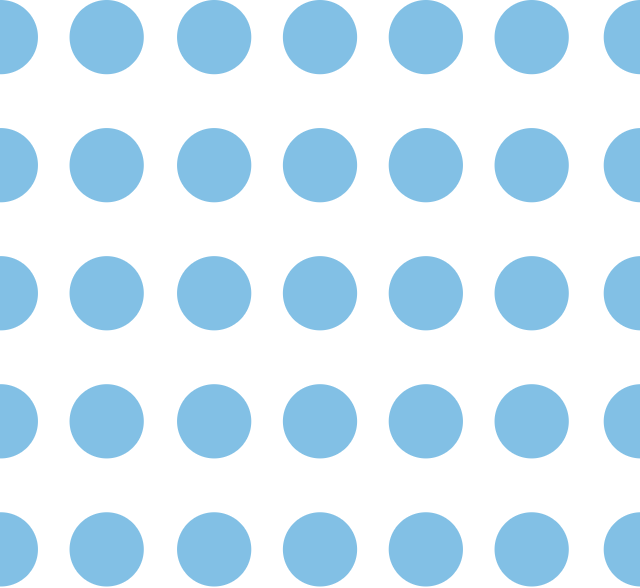
This pattern is drawn by a Shadertoy shader. Its source:

```glsl
// A grid of flat sky-blue dots on white, seven columns by five rows.
// Each pixel finds its nearest grid cell and takes the distance to that
// cell's disc; columns are nudged sideways for slightly uneven spacing.

const vec3 PAPER = vec3(1.0);
const vec3 SKY_BLUE = vec3(0.508, 0.753, 0.898);

// Lengths are fractions of the canvas width.
const vec2 PITCH = vec2(1.0 / 6.0, 0.2001);
const float RADIUS = 0.058;
const vec2 LAST_CELL = vec2(6.0, 4.0);
const float NUDGE_STEP = 0.0013;

// Sideways shift of each column, in nudge steps.
float columnNudge(int column, float stepSize) {
    float steps[7] = float[7](1.0, 0.0, 1.0, 0.0, -1.0, -2.0, 1.0);
    return steps[column] * stepSize;
}

// Centre of the dot nearest to p; the top row touches the top edge.
vec2 nearestCentre(vec2 p, vec2 pitch, float radius) {
    vec2 origin = vec2(0.0, radius);
    vec2 cell = clamp(round((p - origin) / pitch), vec2(0.0), LAST_CELL);
    vec2 nudge = vec2(columnNudge(int(cell.x), NUDGE_STEP), 0.0);
    return origin + cell * pitch + nudge;
}

float discDistance(vec2 p, vec2 centre, float radius) {
    return length(p - centre) - radius;
}

// Coverage of a shape, softened over one pixel.
float coverage(float dist, float pixel) {
    return clamp(0.5 - dist / pixel, 0.0, 1.0);
}

void mainImage(out vec4 fragColor, in vec2 fragCoord) {
    // Measure down from the top edge, in canvas widths.
    vec2 p = vec2(fragCoord.x, iResolution.y - fragCoord.y) / iResolution.x;
    float pixel = 1.0 / iResolution.x;

    vec2 centre = nearestCentre(p, PITCH, RADIUS);
    float dot01 = coverage(discDistance(p, centre, RADIUS), pixel);
    fragColor = vec4(mix(PAPER, SKY_BLUE, dot01), 1.0);
}
```
